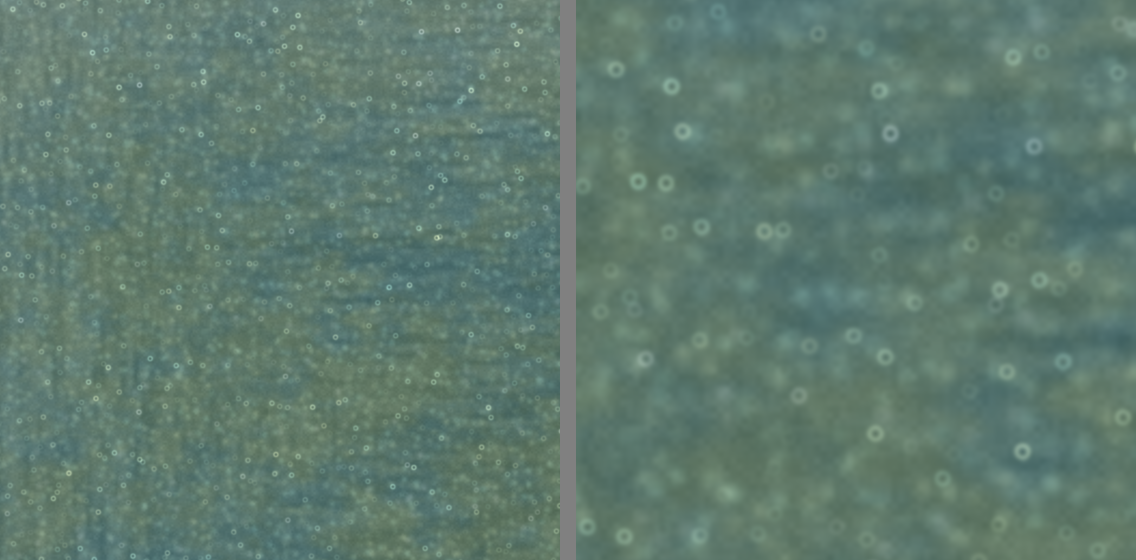
Left: the whole. Right: its middle third, enlarged.
This texture is drawn by a Shadertoy shader. Its source:

```glsl
// Shimmering sea-green woven fabric, out of focus, with tiny ring-shaped glints.

#define BLUE_TEAL   vec3(0.295, 0.428, 0.430)
#define OLIVE_GREEN vec3(0.372, 0.462, 0.384)
#define HAZE_GRAY   vec3(0.440, 0.525, 0.510)
#define THREADS     82.0
#define GLINT_CELLS 56.0
#define BLOB_SIZE   0.0046
#define RING_RADIUS 0.0034
#define RING_WIDTH  0.0021
#define BLOB_GAIN   0.105
#define GLINT_GAIN  0.25
#define WEAVE_GAIN  0.085
#define GRAIN_GAIN  0.032

float hash(vec2 p) {
    return fract(sin(dot(p, vec2(127.1, 311.7))) * 43758.5453);
}

// Smooth value noise in 0..1
float noise(vec2 p) {
    vec2 cell = floor(p);
    vec2 f = fract(p);
    f = f * f * (3.0 - 2.0 * f);
    float low = mix(hash(cell), hash(cell + vec2(1.0, 0.0)), f.x);
    float high = mix(hash(cell + vec2(0.0, 1.0)), hash(cell + vec2(1.0, 1.0)), f.x);
    return mix(low, high, f.y);
}

float fbm(vec2 p) {
    float sum = 0.0;
    float amplitude = 0.53;
    for (int i = 0; i < 4; i++) {
        sum += amplitude * noise(p);
        p = p * 2.03 + 17.3;
        amplitude *= 0.5;
    }
    return sum;
}

// Gaussian rings scattered on a jittered grid; radius 0 gives soft blobs
vec3 scatter(vec2 uv, float cells, float jitter, float radius, float width, float rarity) {
    vec3 light = vec3(0.0);
    vec2 home = floor(uv * cells);
    for (int y = -1; y <= 1; y++) {
        for (int x = -1; x <= 1; x++) {
            vec2 id = home + vec2(x, y);
            vec2 offset = vec2(hash(id + 3.7), hash(id + 41.3)) - 0.5;
            vec2 center = (id + 0.5 + jitter * offset) / cells;
            float d = (length(uv - center) - radius) / width;
            float strength = pow(hash(id + 71.9), rarity);
            vec3 tint = mix(vec3(0.74, 1.0, 0.93), vec3(1.06, 1.0, 0.76), hash(id + 13.1));
            tint = mix(tint, vec3(1.0, 0.94, 0.97), step(0.88, hash(id + 29.5)));
            light += tint * strength * exp(-d * d);
        }
    }
    return light;
}

void mainImage(out vec4 fragColor, in vec2 fragCoord) {
    vec2 uv = fragCoord / iResolution.y;

    // Blue and olive patches, slightly stretched along the weft
    float patches = 0.55 * fbm(uv * vec2(4.0, 6.0) + 5.0) + 0.45 * fbm(uv * vec2(17.0, 26.0));
    vec3 color = mix(BLUE_TEAL, OLIVE_GREEN, smoothstep(0.28, 0.72, patches));

    // Pale haze at the top and left, shade toward the lower right
    float haze = 0.42 * smoothstep(0.55, 1.05, uv.y) + 0.14 * smoothstep(0.3, 0.0, uv.x);
    color = mix(color, HAZE_GRAY, haze * (0.6 + 0.8 * fbm(uv * 3.0 + 9.0)));
    color -= 0.018 * smoothstep(0.4, 1.0, uv.x) * smoothstep(0.7, 0.2, uv.y);

    // Broken warp and weft streaks, each dominant in different areas
    float weft = noise(uv * vec2(15.0, THREADS)) - 0.5;
    float warp = noise(uv * vec2(THREADS, 15.0) + 50.0) - 0.5;
    float weftShare = smoothstep(0.2, 0.8, 0.5 * uv.x + 0.5 * fbm(uv * 4.0 + 31.0));
    color += WEAVE_GAIN * mix(warp, weft, weftShare) * vec3(1.0, 0.95, 0.85);

    // Dense soft blobs on the thread crossings
    color += BLOB_GAIN * scatter(uv, THREADS, 0.75, 0.0, BLOB_SIZE * 1.3, 2.2);

    // Sparse bright glints, stronger where the fabric catches light
    float catchLight = 0.55 + 0.6 * fbm(uv * 5.0 + 77.0) + 0.25 * smoothstep(0.5, 1.0, uv.y);
    vec3 glints = scatter(uv + 0.37, GLINT_CELLS, 1.0, RING_RADIUS, RING_WIDTH, 8.0);
    color += GLINT_GAIN * catchLight * glints;

    // Fine soft grain
    color += GRAIN_GAIN * (noise(uv * 260.0) - 0.5);

    fragColor = vec4(clamp(color, 0.0, 1.0), 1.0);
}
```
